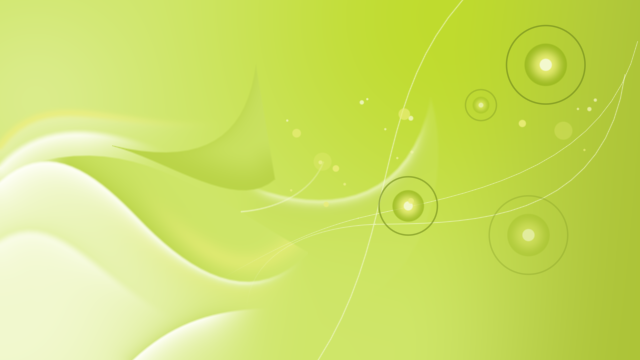
Write a Shadertoy shader that draws this background.

```glsl
#define CURVE_STEPS 18
#define SPECK_COUNT 16
#define LINE_WIDTH .0015
#define VIVID vec3(.75, .86, .18)
#define LIME vec3(.81, .9, .41)
#define OLIVE vec3(.67, .76, .21)
#define LEAF vec3(.73, .83, .28)
#define BUTTER vec3(.92, .93, .47)
#define CREAM vec3(.96, .98, .85)
#define WHITE vec3(1., 1., .98)

float pixel;
vec2 p;
vec3 col;

void paint(vec3 c, float amount) { col = mix(col, c, amount); }

float ramp(float a, float b, float x) {
  float t = clamp((x - a) / (b - a), 0., 1.);
  return t * t * (3. - 2. * t);
}

float gauss(float x) { return exp(-x * x); }

// Cubic curve: signed distance (positive on the left) and position along it
vec2 curve(float ax, float ay, float bx, float by, float cx, float cy, float dx, float dy) {
  vec2 start = vec2(ax, ay), best = vec2(9., 0.);
  float n = float(CURVE_STEPS);
  for (int i = 1; i <= CURVE_STEPS; i++) {
    float t = float(i) / n, s = 1. - t;
    vec2 end = s*s*s*vec2(ax, ay) + 3.*s*t*(s*vec2(bx, by) + t*vec2(cx, cy)) + t*t*t*vec2(dx, dy);
    vec2 v = end - start, q = p - start;
    float h = clamp(dot(q, v) / dot(v, v), 0., 1.), d = length(q - v * h);
    if (d < abs(best.x)) best = vec2(v.x * q.y < v.y * q.x ? -d : d, t + (h - 1.) / n);
    start = end;
  }
  return best;
}

float below(float d, float blur) { return ramp(blur + pixel, -blur - pixel, d); }

// Crisp crest that fades out under the curve
float fold(float d, float blur, float depth) {
  return below(d, blur) * exp(min(d, 0.) / depth);
}

float disc(float x, float y, float r) { return below(length(p - vec2(x, y)) - r, 0.); }

// Thin ring around a shaded disc with a bright core
void orb(float x, float y, float radius, float strength) {
  float r = length(p - vec2(x, y)), body = radius * .54;
  paint(vec3(.48, .58, .12), ramp(LINE_WIDTH + pixel, 0., abs(r - radius)) * .75 * strength);
  vec3 shade = mix(BUTTER, vec3(.6, .72, .12), ramp(.25, 1., r / body));
  paint(shade, disc(x, y, body) * .85 * strength);
  paint(CREAM, disc(x, y, radius * .155) * (.3 + .6 * strength));
}

void backdrop() {
  col = mix(VIVID, LIME, ramp(.05, .95, distance(p, vec2(1.28, .95))));
  paint(OLIVE, .95 * ramp(1.2, 1.9, p.x + .12 * (1. - p.y)));
  paint(CREAM, .3 * gauss(distance(p, vec2(.1, .72)) * 3.5));
}

void upperPetals() {
  // Right sweep with its faint rim
  vec2 sweep = curve(.671, .491, .88, .403, 1.134, .41, 1.197, .727);
  vec2 rim = curve(1.197, .727, 1.27, .48, 1.15, .12, .84, .13);
  float taper = ramp(0., .15, sweep.y) * ramp(1., .75, sweep.y);
  paint(LIME, .3 * below(sweep.x, .004) * below(rim.x, .003) * ramp(.7, 1., p.x));
  paint(LEAF, .55 * fold(sweep.x + .012, .015, .04) * taper);
  paint(CREAM, .85 * fold(sweep.x, .004, .014) * taper);

  // Left crests
  vec2 crest = curve(0., .595, .139, .78, .347, .618, .648, .664);
  taper = ramp(1., .35, crest.y);
  paint(CREAM, .55 * fold(crest.x, .012, .055) * taper);
  paint(BUTTER, .75 * gauss(crest.x / .012) * taper);
  crest = curve(0., .542, .116, .664, .278, .653, .486, .569);
  paint(WHITE, fold(crest.x, .009, .06) * ramp(1., .5, crest.y));

  // Pointed leaf between two arcs
  float top = curve(.3125, .595, .567, .537, .683, .618, .711, .819).x;
  float base = curve(.3125, .595, .475, .549, .66, .41, .764, .502).x;
  float right = p.x - mix(.764, .711, (p.y - .502) / .317);
  vec3 tint = mix(LEAF, LIME, ramp(0., .12, base) * .75);
  tint = mix(tint, LEAF, .6 * exp(min(top, 0.) / .025));
  paint(tint, below(max(max(top, -base), right), .001) * step(.3125, p.x));
}

void lowerPetals() {
  // Long leaf over the main sweep
  float back = curve(.116, .553, .394, .618, .579, .456, .856, .299).x;
  vec2 rise = curve(0., .495, .139, .618, .266, .514, .382, .394);
  vec2 dip = curve(.382, .394, .521, .248, .694, .132, .856, .294) + vec2(0., 1.);
  vec2 main = abs(rise.x) < abs(dip.x) ? rise : dip;
  float d = main.x, tip = ramp(2., 1.6, main.y);
  vec3 tint = mix(LIME, LEAF, .9 * exp(-max(d, 0.) / .05) * ramp(.8, .35, p.x));
  tint = mix(tint, BUTTER, .55 * gauss((d - .055) / .03) * ramp(.35, .6, p.x));
  paint(tint, below(max(back, -d), .001) * ramp(.1, .2, p.x) * step(p.x, .856));

  // Mist and white crest
  paint(CREAM, .9 * below(d, .003) * ramp(.9, .1, distance(p, vec2(0., .16))));
  paint(BUTTER, .4 * fold(d + .015, .012, .04) * ramp(.6, 1.2, main.y) * tip);
  paint(WHITE, fold(d, .004, mix(.055, .008, ramp(.2, 1.5, main.y))) * tip);

  // Soft inner fold and lowest petal
  vec2 low = curve(0., .329, .162, .433, .278, .201, .521, .097);
  float fade = ramp(1., .4, low.y);
  paint(LIME, .4 * fold(-low.x, .012, .045) * fade);
  paint(WHITE, .65 * fold(low.x, .012, .05) * fade);
  low = curve(.37, 0., .486, .109, .602, .139, .752, .144);
  fade = ramp(1., .5, low.y);
  paint(LEAF, .45 * fold(-low.x, .002, .025) * fade);
  paint(WHITE, fold(low.x, .002, .045) * fade);
}

void thread(vec2 c, float width, float fade) {
  paint(CREAM, .6 * below(abs(c.x) - width * LINE_WIDTH, 0.) * (1. - fade * c.y));
}

void threads() {
  thread(curve(1.771, .884, 1.678, .502, 1.25, .456, .995, .394), .5, 0.);
  thread(curve(.995, .394, .833, .352, .718, .282, .613, .225), .5, 1.);
  thread(curve(1.736, .792, 1.678, .375, 1.296, .38, 1.042, .377), .7, 0.);
  thread(curve(1.042, .377, .856, .37, .694, .294, .685, .144), .7, 1.);
  thread(curve(1.285, 1., 1.03, .711, 1.111, .352, .884, 0.), 1., 0.);
  thread(curve(.671, .412, .775, .42, .868, .47, .898, .549), 1.4, .6);
}

void sparkles() {
  for (int i = 0; i < SPECK_COUNT; i++) {
    vec3 h = fract(sin(float(i + 1) * vec3(12.99, 78.23, 39.35)) * 4375.85);
    vec2 c = i % 4 == 0 ? vec2(1.48, .58) + h.xy * .2 : vec2(.72, .43) + h.xy * vec2(.46, .3);
    paint(mix(BUTTER, CREAM, h.y), .8 * disc(c.x, c.y, .0028 + .005 * h.z * h.z * h.z));
  }
  paint(BUTTER, .3 * max(disc(.896, .551, .025), disc(1.565, .637, .025)));
  paint(BUTTER, .7 * max(disc(1.123, .683, .016), disc(.824, .63, .012)));
  paint(BUTTER, .9 * max(disc(1.451, .657, .01), disc(.933, .532, .009)));
}

void mainImage(out vec4 fragColor, in vec2 fragCoord) {
  pixel = 1. / iResolution.y;
  p = fragCoord * pixel;
  backdrop();
  upperPetals();
  lowerPetals();
  threads();
  orb(1.516, .82, .109, 1.);
  orb(1.134, .428, .081, .9);
  orb(1.468, .347, .109, .4);
  orb(1.336, .708, .043, .5);
  sparkles();
  fragColor = vec4(col, 1.);
}
```
